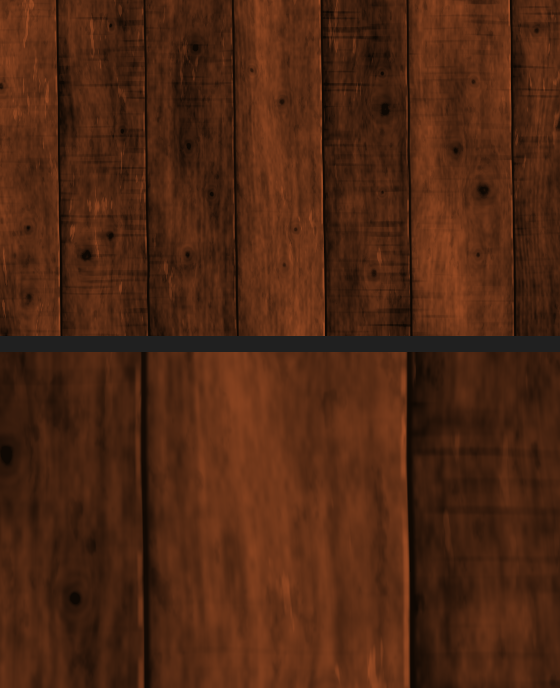
Top: the whole. Bottom: its middle third, enlarged.
A WebGL 2 fragment shader for this texture:

```glsl
#version 300 es
precision highp float;

uniform vec2 u_resolution;
out vec4 outColor;

const vec3 DARK_WOOD = vec3(0.14, 0.07, 0.03);
const vec3 LIGHT_WOOD = vec3(0.55, 0.27, 0.13);
const float ASPECT = 1.662;
const int PLANKS = 7;
const float SEAMS[8] = float[8](-0.05, 0.105, 0.261, 0.419, 0.577, 0.730, 0.915, 1.07);
const float TONES[7] = float[7](0.50, 0.43, 0.41, 0.65, 0.32, 0.67, 0.34);
const float SAW_MARKS[7] = float[7](0.3, 0.6, 0.4, 0.2, 0.8, 1.0, 0.7);
const float LEAN = 0.008;
const float GAP_WIDTH = 0.005;
const float RIM_WIDTH = 0.005;
const float SHADOW_WIDTH = 0.04;
const int KNOTS = 4;
const float KNOT_MIN = 0.007;
const float KNOT_MAX = 0.022;
const float GRAIN_DEPTH = 0.36;
const float BLOTCH_DEPTH = 0.85;
const float MOTTLE_DEPTH = 0.45;

float hash(vec2 p) {
    vec3 q = fract(vec3(p.xyx) * 0.1031);
    q += dot(q, q.yzx + 33.33);
    return fract((q.x + q.y) * q.z);
}

float noise(vec2 p) {
    vec2 i = floor(p), f = fract(p);
    f = f * f * (3.0 - 2.0 * f);
    return mix(mix(hash(i), hash(i + vec2(1, 0)), f.x),
               mix(hash(i + vec2(0, 1)), hash(i + vec2(1, 1)), f.x), f.y);
}

float fbm(vec2 p) {
    float sum = 0.0, amplitude = 0.533;
    for (int i = 0; i < 4; i++) {
        sum += amplitude * noise(p);
        p = p * 2.03 + 17.3;
        amplitude *= 0.5;
    }
    return sum;
}

// Darkening by the knots of one plank; also bends the grain around them
float knots(vec2 p, int plank, inout vec2 grain) {
    float stain = 0.0;
    for (int k = 0; k < KNOTS; k++) {
        vec2 seed = vec2(float(plank) * 7.0 + 3.0, float(k) * 5.0 + 11.0);
        float across = mix(0.2, 0.8, hash(seed));
        vec2 centre = vec2(mix(SEAMS[plank], SEAMS[plank + 1], across) * ASPECT,
                           (float(k) + hash(seed + 31.0)) / float(KNOTS));
        float size = mix(KNOT_MIN, KNOT_MAX, pow(hash(seed + 57.0), 2.5));
        vec2 d = p - centre;
        float ragged = 0.9 * (fbm(p * 55.0) - 0.5);
        float r = length(d * vec2(1.0, 0.8)) / size + ragged;
        vec2 reach = d * vec2(1.0, 0.5) / size;
        grain.x -= d.x * 0.8 * exp(-dot(reach, reach) / 7.0);
        stain += 0.42 * exp(-r * r * 1.2) + 0.14 * exp(-r * 0.6);
        stain += 0.12 * sin(r * 5.0) * exp(-r * 0.7);
    }
    return stain;
}

void main() {
    vec2 uv = gl_FragCoord.xy / u_resolution;
    float x = uv.x - LEAN * (0.5 - uv.y) - 0.0015 * (noise(vec2(uv.x * 4.0, uv.y * 9.0)) - 0.5);
    vec2 p = vec2(x * ASPECT, uv.y);

    // Plank and distances to its two sides
    int plank = 0;
    for (int i = 1; i < PLANKS; i++) if (x > SEAMS[i]) plank = i;
    float left = (x - SEAMS[plank]) * ASPECT;
    float right = (SEAMS[plank + 1] - x) * ASPECT;
    vec2 offset = vec2(13.7, 29.3) * float(plank);

    vec2 grain = p;
    float stain = knots(p, plank, grain);
    grain.x += 0.03 * (noise(p * vec2(5.0, 3.0) + offset) - 0.5);

    // Broad blotches, mottling and long fibres
    float tone = TONES[plank];
    tone += BLOTCH_DEPTH * (fbm(grain * vec2(10.0, 2.2) + offset) - 0.5);
    tone += MOTTLE_DEPTH * (fbm(grain * vec2(45.0, 22.0) + offset) - 0.5);
    tone += GRAIN_DEPTH * (fbm(grain * vec2(70.0, 2.5) + offset) - 0.5);
    tone += 0.16 * (noise(grain * vec2(190.0, 75.0) + offset) - 0.5);

    // Growth lines, fading in and out
    float rings = sin(grain.x * 300.0 + 40.0 * fbm(grain * vec2(6.0, 1.3) + offset));
    tone += 0.06 * rings * smoothstep(0.45, 0.75, noise(p * vec2(11.0, 2.0) + offset + 5.0));

    // Fine saw marks across the plank
    vec2 cut = vec2(p.x, p.y + 0.006 * noise(p * vec2(9.0, 4.0) + offset));
    float saw = smoothstep(0.55, 0.95, noise(cut * vec2(8.0, 105.0) + offset));
    float worn = smoothstep(0.25, 0.7, noise(p * vec2(6.0, 3.0) + offset + 40.0));
    tone -= 0.27 * SAW_MARKS[plank] * saw * mix(0.25, 1.0, worn);

    // Pale splinters and dark pits
    float splinter = smoothstep(0.69, 0.80, fbm(grain * vec2(60.0, 12.0) + offset + 90.0));
    tone += 0.36 * splinter * worn;
    tone -= 0.14 * smoothstep(0.64, 0.82, fbm(grain * vec2(60.0, 26.0) + offset + 60.0));
    tone -= stain;

    // Shaded sides, chipped bright rim and the gap between planks
    tone -= 0.32 * exp(-left / SHADOW_WIDTH) + 0.10 * exp(-right / SHADOW_WIDTH);
    float rim = smoothstep(GAP_WIDTH * 0.2, GAP_WIDTH * 0.7, right)
              * (1.0 - smoothstep(RIM_WIDTH, RIM_WIDTH * 1.7, right));
    tone += 0.38 * rim * smoothstep(0.35, 0.75, noise(vec2(p.x * 20.0, p.y * 38.0) + offset));
    float gap = 1.0 - smoothstep(GAP_WIDTH * 0.4, GAP_WIDTH * 1.5, left);
    gap = max(gap, 1.0 - smoothstep(0.0, GAP_WIDTH * 0.4, right));
    tone = mix(tone, -0.2, 0.9 * gap);

    // Softly darker toward the bottom
    tone -= 0.08 * (1.0 - smoothstep(0.0, 0.35, uv.y));
    outColor = vec4(mix(DARK_WOOD, LIGHT_WOOD, clamp(tone, -0.2, 1.2)), 1.0);
}
```
